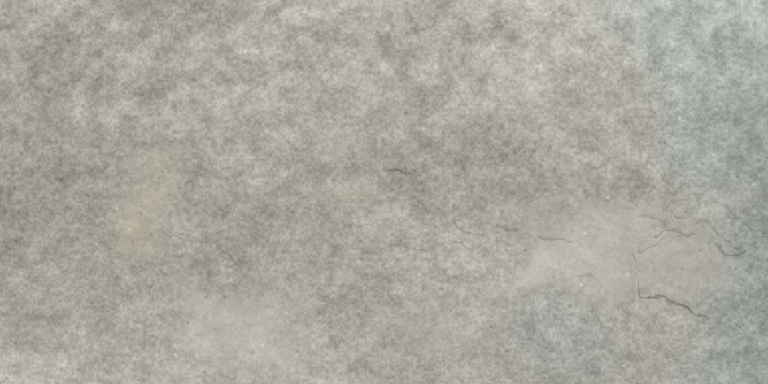
This texture is drawn by a WebGL 2 fragment shader. Its source:

```glsl
#version 300 es
precision highp float;
// Weathered grey concrete: cloudy tones, worn patches, fine grit and hairline cracks.
uniform vec2 u_resolution;
out vec4 fragColor;

const vec3 CONCRETE = vec3(1.0, 0.984, 0.932);
const vec3 BLUE_STAIN = vec3(0.935, 0.985, 1.005);
const vec3 OCHRE_STAIN = vec3(1.015, 1.0, 0.955);
const int CRACK_COUNT = 12;

float hash(vec2 p) {
    vec3 q = fract(vec3(p.xyx) * 0.1031);
    q += dot(q, q.yzx + 33.33);
    return fract((q.x + q.y) * q.z);
}

float noise(vec2 p) {
    vec2 cell = floor(p), f = fract(p);
    f = f * f * (3.0 - 2.0 * f);
    float low = mix(hash(cell), hash(cell + vec2(1, 0)), f.x);
    float high = mix(hash(cell + vec2(0, 1)), hash(cell + vec2(1, 1)), f.x);
    return mix(low, high, f.y);
}

float fbm(vec2 p) {
    float sum = 0.0, weight = 0.516;
    for (int i = 0; i < 5; i++) {
        sum += weight * noise(p);
        p = mat2(1.6, 1.2, -1.2, 1.6) * p + 17.3;
        weight *= 0.5;
    }
    return sum;
}

// Soft rounded box, 1 inside and 0 outside
float patchMask(vec2 p, vec2 center, vec2 halfSize, float blur) {
    vec2 d = abs(p - center) - halfSize;
    float dist = length(max(d, 0.0)) + min(max(d.x, d.y), 0.0);
    return 1.0 - smoothstep(-blur, blur, dist);
}

// Tapered line from a to b
float crackLine(vec2 p, vec2 a, vec2 b, float width, float pixel) {
    vec2 ab = b - a;
    float t = clamp(dot(p - a, ab) / dot(ab, ab), 0.0, 1.0);
    float halfWidth = width * (1.0 - 0.7 * t);
    return 1.0 - smoothstep(halfWidth, halfWidth + 1.2 * pixel, length(p - a - ab * t));
}

// Wandering cracks, mostly level, gathered in the lower right
float cracks(vec2 p, float pixel) {
    vec2 wander = vec2(fbm(p * 9.0), fbm(p * 9.0 + 41.0)) - 0.5;
    vec2 q = p + 0.11 * wander;
    float mask = 0.0;
    for (int i = 0; i < CRACK_COUNT; i++) {
        float id = float(i);
        vec2 start = vec2(2.0 * sqrt(hash(vec2(id, 3.0))), 0.08 + 0.55 * hash(vec2(id, 7.0)));
        float angle = -0.25 + 0.7 * (hash(vec2(id, 11.0)) - 0.5);
        float reach = mix(0.08, 0.34, hash(vec2(id, 19.0)));
        vec2 end = start + reach * vec2(cos(angle), sin(angle));
        float strength = mix(0.3, 0.8, hash(vec2(id, 23.0)));
        mask = max(mask, strength * crackLine(q, start, end, 0.0016, pixel));
    }
    // One forked fracture
    vec2 fork = vec2(1.69, 0.21);
    mask = max(mask, 0.7 * crackLine(q, fork, vec2(1.64, 0.43), 0.0016, pixel));
    mask = max(mask, crackLine(q, fork, vec2(1.93, 0.13), 0.0024, pixel));
    return mask * smoothstep(0.25, 0.6, noise(p * 24.0));
}

// Sparse round specks, one candidate per cell
float specks(vec2 p, float scale, float share, float seed) {
    vec2 cell = floor(p * scale);
    vec2 center = 0.3 + 0.4 * vec2(hash(cell + seed), hash(cell + seed + 57.0));
    float chosen = step(1.0 - share, hash(cell + seed + 113.0));
    return chosen * (1.0 - smoothstep(0.06, 0.26, length(fract(p * scale) - center)));
}

void main() {
    float pixel = 1.0 / u_resolution.y;
    vec2 p = gl_FragCoord.xy * pixel;
    p.x *= 2.0 * u_resolution.y / u_resolution.x;
    vec2 warp = vec2(fbm(p * 5.0 + 5.0), fbm(p * 5.0 + 29.0)) - 0.5;
    vec2 w = p + 0.28 * warp;

    // Worn, smoother areas
    float worn = patchMask(w, vec2(1.62, 0.34), vec2(0.26, 0.15), 0.07);
    worn = max(worn, patchMask(w, vec2(0.64, 0.16), vec2(0.17, 0.10), 0.08));
    worn = max(worn, 0.6 * patchMask(w, vec2(1.18, 0.15), vec2(0.14, 0.05), 0.07));
    float ochre = patchMask(w, vec2(0.38, 0.42), vec2(0.06, 0.10), 0.05);
    ochre = max(ochre, 0.5 * patchMask(w, vec2(0.93, 0.48), vec2(0.08, 0.03), 0.06));

    // Broad clouds, light top and darker middle
    float tone = 0.664 + 0.17 * (fbm(w * vec2(2.2, 3.4) + 8.0) - 0.5);
    float top = smoothstep(0.55, 0.92, w.y);
    float bandOffset = (w.y - 0.54) / 0.17;
    tone += 0.036 * top - 0.03 * exp(-bandOffset * bandOffset) * (1.0 - worn);
    tone += 0.046 * worn + 0.035 * ochre;

    // Mottling and grit
    float rough = 1.0 - 0.5 * max(worn, ochre);
    tone += (0.15 + 0.09 * top) * rough * (fbm(p * vec2(24.0, 29.0)) - 0.5);
    tone += 0.085 * rough * (noise(p * vec2(88.0, 105.0)) - 0.5);
    tone += 0.095 * rough * (noise(p * 190.0 + 63.0) - 0.5);

    // Pits, chips and cracks
    tone -= 0.07 * specks(p, 42.0, 0.06, 2.0);
    tone += 0.08 * specks(p + 0.02 * warp, 34.0, 0.025, 9.0);
    tone -= 0.13 * cracks(p, pixel);

    // Cool stain on the right, warm stain in the ochre areas
    float cool = smoothstep(1.72, 1.98, w.x + 0.25 * top);
    cool = max(cool * (1.0 - 0.7 * worn), 0.7 * patchMask(w, vec2(1.46, 0.09), vec2(0.14, 0.04), 0.09));
    vec3 color = tone * CONCRETE;
    color *= mix(vec3(1.0), BLUE_STAIN, cool);
    color *= mix(vec3(1.0), OCHRE_STAIN, ochre);
    fragColor = vec4(clamp(color, 0.0, 1.0), 1.0);
}
```
